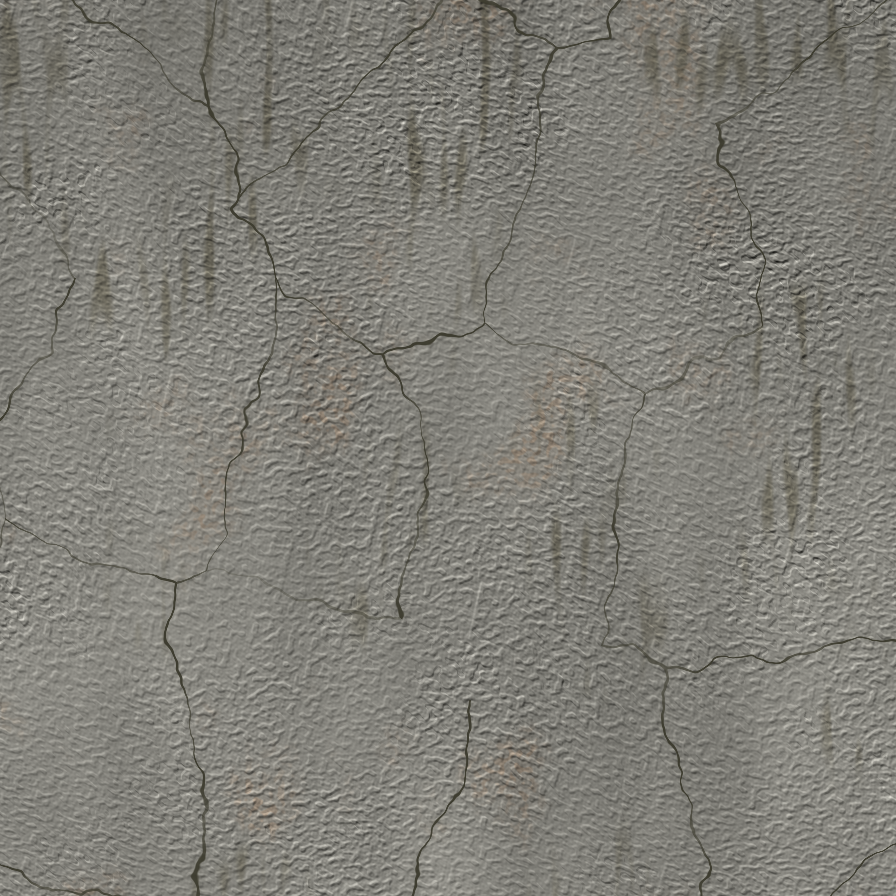
Write a Shadertoy shader that draws this texture.

```glsl
// Weathered grey plaster wall with a net of fine cracks.
// A height field of trowel strokes and grains is lit from the upper left;
// warped Voronoi borders make the cracks, stretched noise makes the stains.

const vec3 PLASTER_TINT = vec3(1.0, 0.99, 0.955);
const vec3 CRACK_COLOR = vec3(0.23, 0.225, 0.175);
const vec3 DRIP_COLOR = vec3(0.36, 0.345, 0.29);
const vec3 RUST_COLOR = vec3(0.53, 0.46, 0.39);
const vec2 CRACK_CELLS = vec2(3.8, 3.0);
const vec2 LIGHT_DIR = vec2(-0.45, 0.89);

float hash(vec2 p) {
    vec3 q = fract(p.xyx * vec3(0.1031, 0.1030, 0.0973));
    q += dot(q, q.yzx + 33.33);
    return fract((q.x + q.y) * q.z);
}

vec2 hash2(vec2 p) {
    return vec2(hash(p + 17.0), hash(p + 71.0));
}

float slope(vec2 cell, vec2 r) {
    float a = 6.2832 * hash(cell);
    return dot(vec2(cos(a), sin(a)), r);
}

// Gradient noise, centred on 0.5
float noise(vec2 p) {
    vec2 i = floor(p), f = fract(p);
    vec2 u = f * f * f * (f * (f * 6.0 - 15.0) + 10.0);
    vec2 e = vec2(1, 0);
    float low = mix(slope(i, f), slope(i + e, f - e), u.x);
    float high = mix(slope(i + e.yx, f - e.yx), slope(i + 1.0, f - 1.0), u.x);
    return 0.5 + 0.8 * mix(low, high, u.y);
}

float fbm(vec2 p) {
    float sum = 0.0, amp = 0.533;
    for (int i = 0; i < 4; i++) {
        sum += amp * noise(p);
        p = mat2(1.6, 1.2, -1.2, 1.6) * p + 13.7;
        amp *= 0.5;
    }
    return sum;
}

vec2 rotate(vec2 p, float a) {
    return mat2(cos(a), sin(a), -sin(a), cos(a)) * p;
}

// Surface height: bent trowel strokes, raised grains, grit and pits
float plasterHeight(vec2 p, float crumble) {
    vec2 bent = p + vec2(0.0, 0.1 * noise(p * 2.6 + 4.0));
    float level = noise(bent * vec2(34.0, 165.0));
    float slanted = noise(rotate(p, 0.5) * vec2(20.0, 150.0) + 31.0);
    float strokes = mix(level, slanted, smoothstep(0.5, 0.65, noise(p * 3.4 + 50.0)));
    float grains = smoothstep(0.45, 0.78, noise(rotate(bent, 0.25) * vec2(112.0, 160.0) + 9.0));
    float lumps = noise(rotate(p, -0.3) * vec2(62.0, 84.0) + 23.0);
    float grit = noise(rotate(p, 0.7) * vec2(270.0, 300.0) + 77.0);
    float pits = smoothstep(0.56, 0.7, noise(rotate(p, 0.4) * vec2(95.0, 125.0) + 15.0));
    return 0.36 * strokes + 0.5 * grains + 0.35 * lumps + 0.28 * grit
         - 0.5 * crumble * pits;
}

float reliefLight(vec2 p, float reach, float crumble) {
    vec2 offset = LIGHT_DIR * reach;
    return plasterHeight(p - offset, crumble) - plasterHeight(p + offset, crumble);
}

// Crack coverage: bisectors between warped cell centres, some left out
float cracks(vec2 p, float halfWidth, float pixel) {
    vec2 bend = vec2(fbm(p * 5.0 + 3.0), fbm(p * 5.0 + 40.0)) - 0.5;
    vec2 jag = vec2(noise(p * 36.0), noise(p * 36.0 + 60.0)) - 0.5;
    vec2 nick = vec2(noise(p * 105.0 + 7.0), noise(p * 105.0 + 90.0)) - 0.5;
    vec2 q = (p + 0.1 * bend + 0.008 * jag + 0.0025 * nick) * CRACK_CELLS + 5.0;
    vec2 base = floor(q), home = base, toHome = vec2(0.0);
    float nearest = 1e3;
    for (int y = -1; y <= 1; y++)
    for (int x = -1; x <= 1; x++) {
        vec2 id = base + vec2(x, y);
        vec2 r = id + 0.1 + 0.8 * hash2(id) - q;
        if (dot(r, r) < nearest) {
            nearest = dot(r, r);
            home = id;
            toHome = r;
        }
    }
    float ink = 0.0;
    for (int y = -2; y <= 2; y++)
    for (int x = -2; x <= 2; x++) {
        if (x == 0 && y == 0) continue;
        vec2 id = home + vec2(x, y);
        vec2 r = id + 0.1 + 0.8 * hash2(id) - q;
        vec2 normal = normalize(r - toHome);
        float d = dot(0.5 * (r + toHome), normal) / length(normal * CRACK_CELLS);
        float strength = smoothstep(0.1, 0.4, hash(home + id + 200.0));
        float line = 1.0 - smoothstep(halfWidth - 0.5 * pixel, halfWidth + 0.7 * pixel, d);
        float halo = 0.14 * exp(-max(d, 0.0) / 0.003);
        ink = max(ink, strength * max(line, halo));
    }
    return ink;
}

void mainImage(out vec4 fragColor, in vec2 fragCoord) {
    vec2 p = fragCoord / iResolution.y;
    float pixel = 1.0 / iResolution.y;

    // Broad tone: cloudy patches, soft vertical bands, darker top
    float clouds = fbm(p * vec2(3.2, 2.0) + 8.0) - 0.5;
    float bands = fbm(p * vec2(13.0, 2.2) + 20.0) - 0.5;
    float top = smoothstep(0.55, 1.0, p.y);
    float tone = 0.518 + 0.14 * clouds + 0.07 * bands - 0.04 * top;

    // Relief, rougher in some places, with crumbled pits
    float rough = smoothstep(0.35, 0.65, fbm(p * 4.0 + 90.0) + 0.05 * top);
    float crumble = smoothstep(0.52, 0.68, fbm(p * 5.0 + 120.0) + 0.04 * top);
    tone += 0.28 * mix(0.75, 1.25, rough) * reliefLight(p, 0.0013, crumble);
    vec3 color = tone * PLASTER_TINT - vec3(0.0, 0.0, 0.008);

    // Faint rust speckles and thin vertical drips
    float rustArea = smoothstep(0.57, 0.76, fbm(p * vec2(6.0, 4.5) + 150.0));
    float speckles = smoothstep(0.5, 0.7, noise(p * 110.0 + 180.0));
    color = mix(color, RUST_COLOR * tone / 0.5, rustArea * (0.15 + 0.5 * speckles));
    float dripArea = smoothstep(0.5, 0.68, fbm(p * vec2(5.0, 3.5) + 210.0) + 0.05 * top);
    float drips = smoothstep(0.55, 0.85, noise(p * vec2(62.0, 8.0) + 240.0));
    color = mix(color, DRIP_COLOR * tone / 0.5, 0.7 * dripArea * drips);

    // Cracks, uneven in width and depth
    float halfWidth = mix(0.0006, 0.0016, noise(p * 14.0 + 270.0));
    float depth = mix(0.55, 0.95, smoothstep(0.3, 0.6, noise(p * 9.0 + 300.0)));
    color = mix(color, CRACK_COLOR, depth * cracks(p, halfWidth, pixel));

    fragColor = vec4(clamp(color, 0.0, 1.0), 1.0);
}
```
